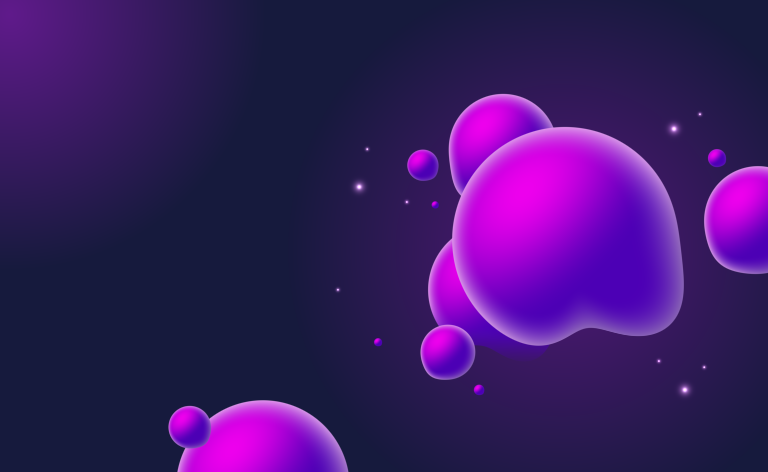
Reproduce this background procedurally as a Shadertoy shader.

```glsl
// Glossy magenta and violet liquid drops floating over a glowing navy backdrop.

const float PI = 3.14159;
const vec3 NAVY = vec3(0.088, 0.100, 0.240);
const vec3 PLUM = vec3(0.330, 0.090, 0.480);
const vec3 ORCHID = vec3(0.375, 0.100, 0.545);
const vec3 MAGENTA = vec3(0.930, 0.000, 0.930);
const vec3 VIOLET = vec3(0.300, 0.000, 0.710);
const vec3 PALE_PINK = vec3(0.900, 0.680, 0.930);
const vec3 GREY_LILAC = vec3(0.570, 0.450, 0.710);
const vec3 SPARK_PINK = vec3(0.950, 0.600, 0.880);

// Linear falloff from 1 at the centre to 0 at the radius.
float glow(vec2 p, vec2 centre, float radius) {
    return max(0.0, 1.0 - distance(p, centre) / radius);
}

// Smooth bump around a direction, safe across the angle seam.
float lobe(float angle, float direction, float width) {
    float d = mod(angle - direction + PI, 2.0 * PI) - PI;
    return exp(-d * d / (width * width));
}

// Approximate distance to a circle with a bulge and a dent,
// each given as (direction, relative height).
float dropDistance(vec2 q, float radius, vec2 bulge, vec2 dent) {
    float angle = atan(q.y, q.x);
    float stretch = 1.0 + bulge.y * lobe(angle, bulge.x, 0.42)
                        + dent.y * lobe(angle, dent.x, 0.37);
    return length(q) - radius * stretch;
}

// Diagonal magenta-to-violet body with a soft pale inner rim.
vec3 dropColor(vec2 q, float d, float rimStrength) {
    vec2 h = q - vec2(-0.36, 0.43);
    float along = dot(h, vec2(0.707, -0.707));
    float across = dot(h, vec2(0.707, 0.707));
    float t = length(vec2(along, 0.6 * across));
    vec3 body = mix(MAGENTA, VIOLET, smoothstep(0.0, 1.0, t));

    vec2 direction = q / max(length(q), 0.001);
    float rimWidth = 0.31 + 0.14 * dot(direction, vec2(0.85, -0.25));
    float rim = clamp(1.0 + d / rimWidth, 0.0, 1.0);
    float shade = smoothstep(-0.1, 1.0, dot(direction, vec2(0.707, -0.707)));
    vec3 rimColor = mix(PALE_PINK, GREY_LILAC, shade);
    return mix(body, rimColor, 0.85 * rimStrength * rim * rim);
}

// Lays one drop over the backdrop.
vec3 paintDrop(vec3 backdrop, vec2 p, vec3 drop, vec2 bulge, vec2 dent,
               float rimStrength, float opacity, float pixel) {
    vec2 q = p - drop.xy;
    float d = dropDistance(q, drop.z, bulge, dent);
    float cover = smoothstep(0.75 * pixel, -0.75 * pixel, d);
    vec3 color = dropColor(q / drop.z, d / drop.z, rimStrength);
    return mix(backdrop, color, cover * opacity);
}

// Tiny star: a white core inside a pink halo.
vec3 sparkle(vec2 p, vec2 centre, float size) {
    float r = distance(p, centre) / size;
    return SPARK_PINK * 0.5 * exp(-r * r * 3.0) + vec3(0.6) * exp(-r * r * 18.0);
}

// Small drops: centre, radius, bulge direction.
const vec4 DROPS[9] = vec4[9](
    vec4(0.896, 0.650, 0.033, -0.8), vec4(0.949, 0.254, 0.058, -2.2),
    vec4(1.606, 0.534, 0.114, -2.3), vec4(0.557, -0.032, 0.184, -1.6),
    vec4(0.402, 0.095, 0.045, -0.8), vec4(1.519, 0.665, 0.019, -0.6),
    vec4(0.922, 0.566, 0.0075, -0.8), vec4(0.801, 0.275, 0.0085, -0.8),
    vec4(1.015, 0.174, 0.011, -0.8));

// Sparkles: centre, size.
const vec3 SPARKS[9] = vec3[9](
    vec3(0.761, 0.604, 0.019), vec3(1.428, 0.727, 0.019),
    vec3(1.451, 0.174, 0.019), vec3(0.778, 0.684, 0.007),
    vec3(0.862, 0.572, 0.007), vec3(0.716, 0.386, 0.007),
    vec3(1.483, 0.758, 0.007), vec3(1.396, 0.235, 0.007),
    vec3(1.492, 0.222, 0.007));

void mainImage(out vec4 fragColor, in vec2 fragCoord) {
    vec2 p = fragCoord / iResolution.y;
    float pixel = 1.0 / iResolution.y;

    // Backdrop glows
    vec3 color = mix(NAVY, PLUM, glow(p, vec2(1.19, 0.47), 0.58));
    color = mix(color, ORCHID, glow(p, vec2(0.02, 0.97), 0.54));

    for (int i = 0; i < SPARKS.length(); i++) {
        color += sparkle(p, SPARKS[i].xy, SPARKS[i].z);
    }

    // Large cluster, back to front; the low drop melts into the backdrop
    vec2 flat_ = vec2(0.0);
    float melt = smoothstep(0.215, 0.31, p.y);
    float lowRim = smoothstep(0.27, 0.37, p.y);
    color = paintDrop(color, p, vec3(1.066, 0.686, 0.115), vec2(-2.27, 0.17), flat_, 1.0, 1.0, pixel);
    color = paintDrop(color, p, vec3(1.049, 0.386, 0.142), vec2(-1.01, 0.20), vec2(-1.75, -0.15), lowRim, melt, pixel);
    color = paintDrop(color, p, vec3(1.197, 0.492, 0.239), vec2(-0.66, 0.21), vec2(-1.31, -0.21), 1.0, 1.0, pixel);

    // Scattered drops; the rim fades on the tiniest ones
    for (int i = 0; i < DROPS.length(); i++) {
        vec4 drop = DROPS[i];
        float rimStrength = smoothstep(0.0, 0.06, drop.z);
        color = paintDrop(color, p, drop.xyz, vec2(drop.w, 0.08), flat_, rimStrength, 1.0, pixel);
    }

    fragColor = vec4(color, 1.0);
}
```
